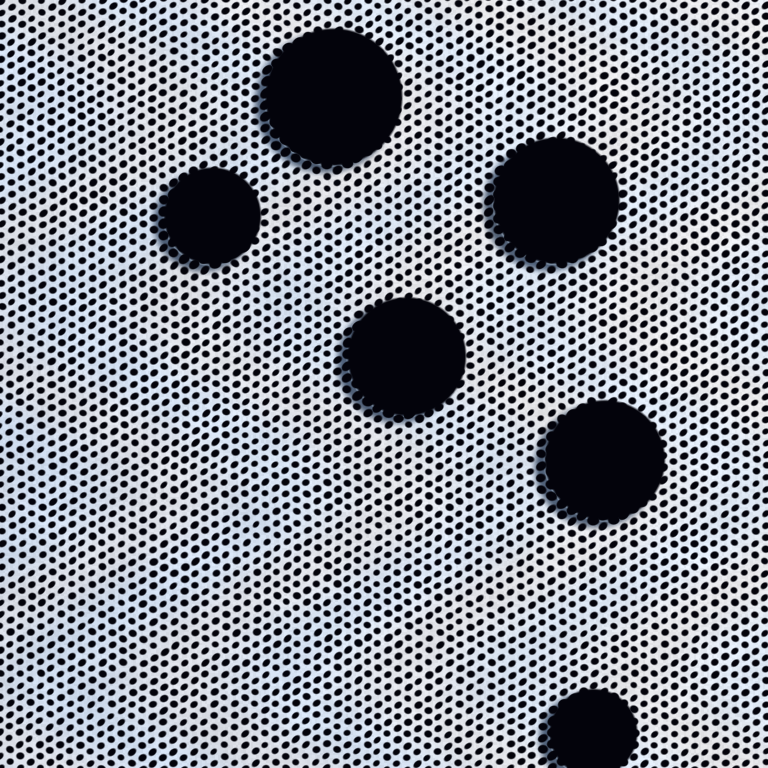
Reproduce this pattern procedurally as a Shadertoy shader.

```glsl
// Dark round discs lying on a pale perforated sheet.
// The holes are a column-stacked hexagonal lattice, bent by layered sines;
// each disc casts a short shadow to its lower left that thins the mesh.

const vec3 INK = vec3(0.012, 0.012, 0.042);
const vec3 SHEET = vec3(0.92, 0.94, 0.97);

// Discs: centre x, centre y, radius
const vec3 DISCS[6] = vec3[6](
    vec3(0.435, 0.874, 0.089), vec3(0.277, 0.719, 0.063),
    vec3(0.725, 0.739, 0.082), vec3(0.530, 0.536, 0.077),
    vec3(0.788, 0.401, 0.078), vec3(0.773, 0.046, 0.057));

float hash(vec2 p) {
    p = fract(p * vec2(0.1031, 0.1137));
    p += dot(p, p.yx + 33.33);
    return fract((p.x + p.y) * p.x * 17.0);
}

float layeredSines(vec2 p) {
    float sum = 0.0, amp = 0.5;
    for (int i = 0; i < 4; i++) {
        sum += amp * sin(p.x + 1.7 * sin(p.y * 0.8)) * cos(p.y - 0.6 * p.x);
        p = mat2(1.5, 1.1, -1.1, 1.5) * p + 2.3;
        amp *= 0.55;
    }
    return sum;
}

// Distance to the centre of a slightly random, tilted oval hole
float ovalHole(vec2 p, vec2 pitch, float seed) {
    vec2 id = floor(p / pitch);
    vec2 q = p - (id + 0.5) * pitch;
    float a = hash(id + seed), b = hash(id + seed + 41.0);
    q += 0.0014 * (vec2(a, b) - 0.5);
    q.y -= q.x * (0.5 * b - 0.1);
    return length(q * vec2(0.93, 1.06)) + 0.0009 * (a - 0.5);
}

void mainImage(out vec4 fragColor, in vec2 fragCoord) {
    vec2 p = fragCoord / iResolution.y;
    float px = 1.0 / iResolution.y;

    // Discs and their offset shadows
    float disc = 1e3, shadow = 1e3, rimLight = 0.0;
    for (int i = 0; i < 6; i++) {
        vec2 v = p - DISCS[i].xy;
        float d = length(v) - DISCS[i].z;
        disc = min(disc, d);
        shadow = min(shadow, length(v + vec2(0.012, 0.008)) - DISCS[i].z);
        float facing = smoothstep(0.3, 0.9, dot(normalize(v), vec2(-0.6, -0.8)));
        rimLight = max(rimLight, facing * smoothstep(0.0022, 0.0, abs(d - 0.0012)));
    }
    float shade = smoothstep(0.009, -0.006, shadow);
    float contact = smoothstep(0.009, 0.0, disc);

    // Two interleaved grids make the hexagonal lattice
    vec2 bend = vec2(layeredSines(p * 9.0), layeredSines(p.yx * 8.0 + 5.0));
    vec2 q = p + 0.004 * bend;
    vec2 pitch = vec2(0.0266, 0.0154);
    float hole = min(ovalHole(q, pitch, 3.0), ovalHole(q + 0.5 * pitch, pitch, 87.0));

    // Holes swell in shadow and beside the discs
    float wear = layeredSines(p * 24.0);
    float radius = 0.0045 + 0.0004 * wear + 0.0017 * shade + 0.0008 * contact;
    float soft = max(0.0014, 0.8 * px);
    float mesh = smoothstep(-soft, soft, hole - radius);

    // Sheet tint: cooler to the lower left, with faint worn patches
    vec3 sheet = SHEET + 0.04 * wear;
    sheet -= vec3(0.06, 0.045, 0.02) * smoothstep(1.1, 0.1, p.x + 0.4 * p.y);
    sheet += vec3(0.02, 0.0, -0.02) * sin(p.x * 21.0 + 3.0 * sin(p.y * 13.0));
    sheet *= 1.0 - 0.05 * hash(floor(p * 300.0));
    sheet *= mix(vec3(1.0), vec3(0.36, 0.42, 0.50), shade);

    vec3 color = mix(INK, sheet, mesh);
    color = mix(color, vec3(0.62, 0.70, 0.78), 0.55 * rimLight * mesh);
    color = mix(INK, color, smoothstep(-0.001 - px, 0.0005 + px, disc));
    fragColor = vec4(clamp(color, 0.0, 1.0), 1.0);
}
```
